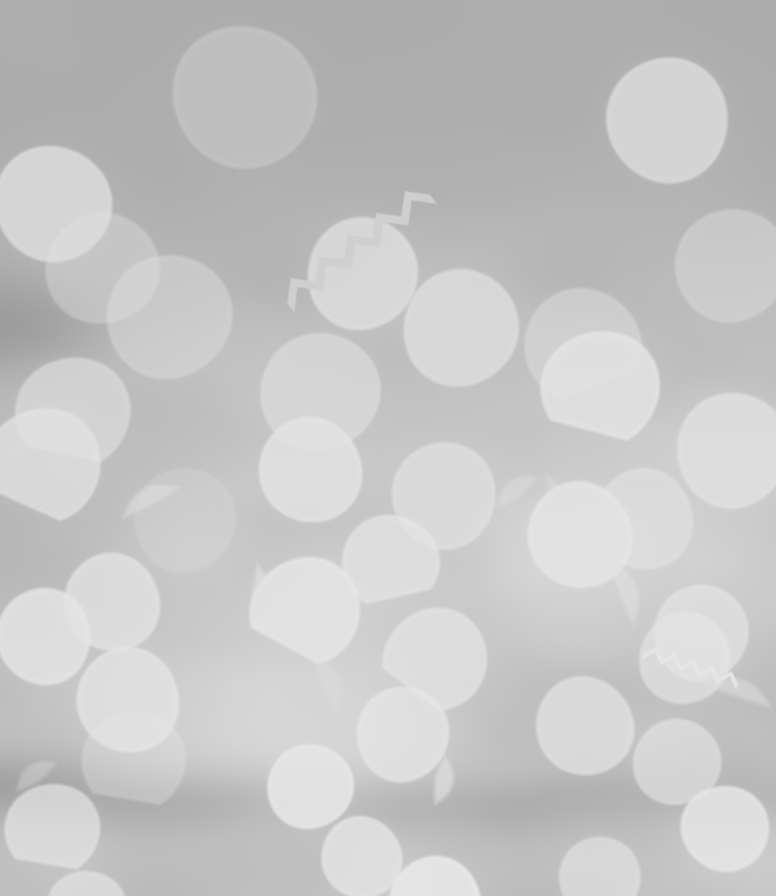
A WebGL 1 fragment shader for this background:

```glsl
precision highp float;

uniform vec2 u_resolution;

#define EDGE 0.0028
#define DISC_LEVEL 0.90
#define DISC_MIN_ALPHA 0.22
#define DISC_MAX_ALPHA 0.95
#define DISC_RADIUS 0.049
#define HALO 0.10
#define HAZE_CONTRAST 0.17
#define CHAINS 3
#define DISCS_PER_CHAIN 12
#define PETALS 9

float hash(vec2 p) {
    return fract(sin(dot(p, vec2(127.1, 311.7))) * 43758.545);
}

float noise(vec2 p) {
    vec2 i = floor(p), f = fract(p);
    f = f * f * f * (f * (f * 6.0 - 15.0) + 10.0);
    return mix(mix(hash(i), hash(i + vec2(1.0, 0.0)), f.x),
               mix(hash(i + vec2(0.0, 1.0)), hash(i + 1.0), f.x), f.y);
}

float haze(vec2 p) {
    return 0.6 * noise(p) + 0.3 * noise(p * 2.1 + 7.3) + 0.1 * noise(p * 4.3 + 2.9);
}

vec2 rotate(vec2 p, float a) {
    float c = cos(a), s = sin(a);
    return vec2(c * p.x + s * p.y, c * p.y - s * p.x);
}

float fill(float d, float softness) {
    return 1.0 - smoothstep(-softness, softness, d);
}

// Slightly uneven disc, sometimes clipped by a chord
float discDistance(vec2 p, float r, float seed) {
    float a = atan(p.y, p.x);
    float wobble = 0.018 * sin(2.0 * a + seed * 9.0) + 0.012 * sin(3.0 * a + seed * 23.0);
    float d = length(p) - r * (1.0 + wobble);
    float chord = -rotate(p, (seed - 0.85) * 5.0).y - 0.74 * r;
    return seed > 0.7 ? max(d, chord) : d;
}

// Lens made of two overlapping circles
float petalDistance(vec2 p, float halfLength, float halfWidth) {
    float r = (halfLength * halfLength + halfWidth * halfWidth) / (2.0 * halfWidth);
    return length(vec2(p.x, abs(p.y) + r - halfWidth)) - r;
}

// Ten-stroke zigzag centred on the origin
float zigzagDistance(vec2 p, float stride, float height, float thickness) {
    float wave = 0.5 - abs(mod(p.x / stride + 5.0, 2.0) - 1.0);
    float slope = stride / length(vec2(stride, height));
    float d = abs(p.y - wave * height) * slope - 0.5 * thickness;
    return max(d, abs(p.x) - 5.0 * stride);
}

float background(vec2 p) {
    float level = mix(0.775, 0.725, smoothstep(0.35, 0.62, p.y));
    level = mix(level, 0.677, smoothstep(0.58, 0.88, p.y));
    float strength = HAZE_CONTRAST * mix(1.0, 0.15, smoothstep(0.55, 0.85, p.y));
    level += strength * (haze(p * vec2(3.2, 5.0) + 4.0) - 0.5);
    // Blurred dark drifts
    float drift = p.y - 0.10 + 0.05 * (noise(p * 4.0) - 0.5);
    level -= 0.10 * exp(-drift * drift * 700.0) * (1.0 - 0.6 * p.x);
    vec2 shade = (p - vec2(0.01, 0.635)) * vec2(9.0, 20.0);
    return level - 0.10 * exp(-dot(shade, shade));
}

float addDisc(float tone, vec2 p, float r, float level, float alpha, float seed) {
    float d = discDistance(p, r, seed);
    float rim = 0.012 * smoothstep(-0.010, 0.0, d);
    tone = mix(tone, level, HALO * alpha * exp(-max(d, 0.0) * 45.0));
    return mix(tone, level + rim, alpha * fill(d, EDGE));
}

void main() {
    vec2 p = gl_FragCoord.xy / u_resolution.y;
    float tone = background(p);

    // Two lone discs near the top
    for (int i = 0; i < 2; i++) {
        float n = float(i);
        vec2 centre = vec2(0.273 + 0.472 * n, 0.892 - 0.026 * n);
        tone = addDisc(tone, p - centre, 0.08 - 0.011 * n, 0.75 + 0.085 * n, 0.95, 0.3 + 0.2 * n);
    }

    // Winding chains of overlapping discs
    for (int c = 0; c < CHAINS; c++) {
        float chain = float(c);
        float top = 0.76 - 0.15 * chain + 0.06 * chain * chain;
        for (int k = 0; k < DISCS_PER_CHAIN; k++) {
            float n = float(k);
            vec2 id = vec2(n + 1.0, chain * 17.0 + 3.0);
            vec2 jitter = vec2(hash(id), hash(id + 31.0)) - 0.5;
            vec2 centre = vec2(0.12 + 0.30 * chain + 0.085 * sin(1.9 * n + 4.2 + 2.0 * chain),
                               top * (1.0 - n / float(DISCS_PER_CHAIN - 1)));
            centre += 0.05 * jitter;
            float r = DISC_RADIUS + 0.025 * centre.y + 0.010 * (hash(id + 57.0) - 0.5);
            float alpha = mix(DISC_MIN_ALPHA, DISC_MAX_ALPHA, sqrt(hash(id + 83.0)));
            float level = DISC_LEVEL - 0.03 * centre.y;
            tone = addDisc(tone, p - centre, r, level, alpha, hash(id + 11.0));
        }
    }

    // Faint petal-shaped glints
    for (int i = 0; i < PETALS; i++) {
        float n = float(i) + 1.0;
        vec2 centre = vec2(0.867 * fract(n * 0.618 + 0.1), 0.12 + 0.42 * fract(n * 0.755));
        vec2 q = rotate(p - centre, 2.6 * (hash(vec2(n, 5.0)) - 0.7));
        q.y += 6.0 * q.x * q.x;
        float d = petalDistance(q, 0.026 + 0.014 * hash(vec2(n, 8.0)), 0.010);
        tone = mix(tone, 0.88, (0.3 + 0.4 * hash(vec2(n, 2.0))) * fill(d, 1.5 * EDGE));
    }

    // Zigzag accents
    float large = zigzagDistance(rotate(p - vec2(0.398, 0.725), 0.651), 0.020, 0.020, 0.009);
    float small = zigzagDistance(rotate(p - vec2(0.772, 0.256), -0.314), 0.011, 0.0115, 0.0045);
    tone = mix(tone, 0.81, fill(large, 0.0015));
    tone = mix(tone, 0.90, fill(small, 0.0015));

    gl_FragColor = vec4(vec3(tone), 1.0);
}
```
